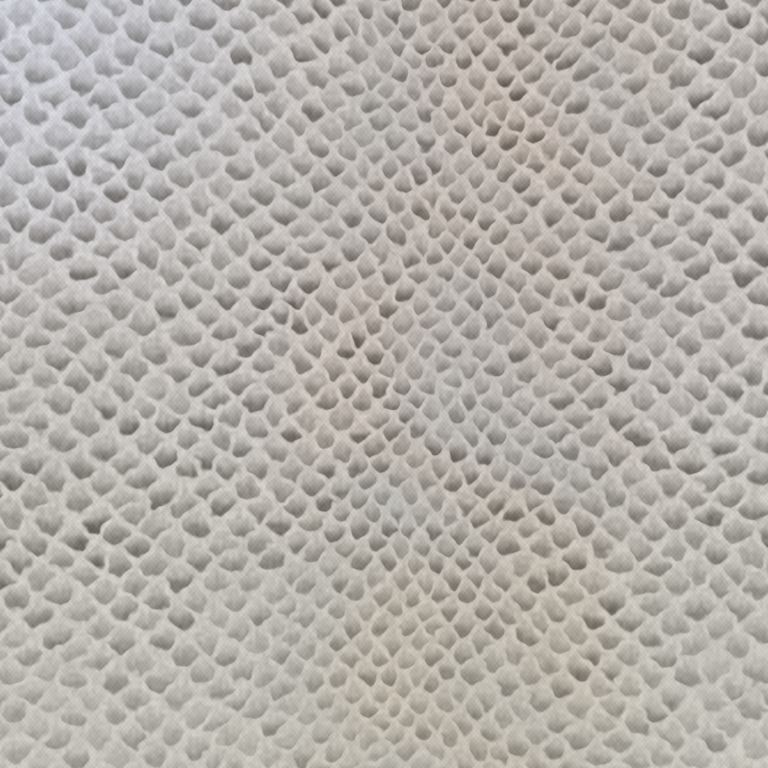
This texture is drawn by a three.js fragment shader. Its source:

```glsl
// Pale embossed snakeskin cloth: diamond scales that shrink toward a central spine.
varying vec2 vUv;

const vec3 RIDGE = vec3(0.805, 0.787, 0.772);
const vec3 SHADOW = vec3(0.395, 0.378, 0.355);
const vec3 COOL_TINT = vec3(0.97, 1.0, 1.06);
const vec3 WARM_TINT = vec3(1.025, 0.99, 0.965);
const vec3 OLIVE_TINT = vec3(0.985, 1.0, 0.975);

float hash(vec2 p) {
  return fract(sin(dot(p, vec2(127.1, 311.7))) * 4375.85);
}

vec2 hash2(vec2 p) {
  return vec2(hash(p), hash(p + 37.3));
}

float valueNoise(vec2 p) {
  vec2 i = floor(p);
  vec2 f = fract(p);
  f = f * f * (3.0 - 2.0 * f);
  return mix(mix(hash(i), hash(i + vec2(1.0, 0.0)), f.x),
             mix(hash(i + vec2(0.0, 1.0)), hash(i + 1.0), f.x), f.y);
}

// Broad soft blotches from layered sines, about -1 to 1.
float blotches(vec2 p) {
  float s = sin(p.x * 9.0 + 2.0 * sin(p.y * 7.0 + 1.0));
  s += sin(p.y * 13.0 + 2.0 * sin(p.x * 11.0 + 4.0));
  s += sin((p.x + p.y) * 21.0 + 1.5 * sin(p.y * 17.0));
  return s / 3.0;
}

// Columns crowd at the spine, rows spread toward the sides.
vec2 scaleSpace(vec2 uv, float spineX, float spineWidth) {
  float d = (uv.x - spineX) / spineWidth;
  float across = 17.0 * uv.x + 12.0 * spineWidth * atan(d);
  float rows = 19.0 + 5.0 / (1.0 + 0.35 * d * d);
  float along = rows * (uv.y - 0.5);
  vec2 wobble = 0.12 * vec2(sin(along * 1.3 + across * 0.7),
                           sin(across * 1.1 - along * 0.6));
  return vec2(across, along) + wobble;
}

// Jittered cells: xy = offset from nearest centre, z = edge distance, w = cell tone.
vec4 cells(vec2 p, float jitter) {
  vec2 base = floor(p);
  float near = 9.0;
  float next = 9.0;
  vec2 offset = vec2(0.0);
  float tone = 0.0;
  for (int j = -1; j <= 1; j++) {
    for (int i = -1; i <= 1; i++) {
      vec2 id = base + vec2(float(i), float(j));
      vec2 toPoint = p - id - 0.5 - jitter * (hash2(id) - 0.5);
      float d = length(toPoint);
      if (d < near) {
        next = near;
        near = d;
        offset = toPoint;
        tone = hash(id + 71.9);
      } else {
        next = min(next, d);
      }
    }
  }
  return vec4(offset, 0.5 * (next - near), tone);
}

// Depth of one scale: rounded dark foot, pointed top fading into the ridge.
float scaleDepth(vec4 cell) {
  float height = 0.5 * (cell.x + cell.y);
  float face = smoothstep(0.03, 0.17, cell.z);
  float foot = smoothstep(0.56, 0.40, length(cell.xy));
  float body = face * mix(foot, 1.0, smoothstep(-0.1, 0.15, height));
  float lowShade = smoothstep(0.24, -0.26, height);
  float strength = mix(0.4, 1.05, cell.w);
  return body * (0.13 + lowShade * strength * 0.72);
}

// Fine knit threads, broken up by grain.
float weave(vec2 uv) {
  float thread = sin(uv.x * 1050.0 + 2.0 * valueNoise(uv * 60.0))
               * sin(uv.y * 900.0 + 2.0 * valueNoise(uv * 50.0 + 9.0));
  float grain = valueNoise(uv * vec2(230.0, 190.0)) - 0.5;
  float fibre = valueNoise(uv * vec2(170.0, 60.0) + 20.0) - 0.5;
  return 0.016 * thread + 0.075 * grain + 0.045 * fibre;
}

void main() {
  vec2 uv = vUv;
  float spineX = 0.56 + 0.07 * (uv.y - 0.5);

  // Ragged scale outlines on a diagonal lattice
  vec2 ragged = vec2(valueNoise(uv * 95.0), valueNoise(uv * 95.0 + 31.0)) - 0.5;
  vec2 s = scaleSpace(uv, spineX, 0.15) + 0.16 * ragged;
  vec4 cell = cells(vec2(s.x + s.y, s.y - s.x), 0.36);

  // Relief softens toward the bottom and the upper left corner
  float corner = smoothstep(0.55, 0.0, distance(uv, vec2(0.0, 1.0)));
  float relief = mix(0.62, 1.0, smoothstep(0.0, 0.35, uv.y)) * (1.0 - 0.25 * corner);
  float wear = blotches(uv);
  float depth = scaleDepth(cell) * relief * (1.0 + 0.22 * wear);
  vec3 color = mix(RIDGE, SHADOW, clamp(depth, 0.0, 1.0));

  // Cloth grain, stains and broad light
  color += weave(uv) * mix(0.65, 1.0, relief);
  float stain = smoothstep(0.35, 0.05, abs(uv.x - spineX - 0.06));
  color *= mix(vec3(1.0), WARM_TINT, stain * (0.5 + 0.7 * wear));
  color *= mix(vec3(1.0), COOL_TINT, corner);
  color *= mix(OLIVE_TINT, vec3(1.0), smoothstep(0.1, 0.6, uv.y));
  color *= 0.985 + 0.05 * corner - 0.03 * stain + 0.012 * wear;
  gl_FragColor = vec4(clamp(color, 0.0, 1.0), 1.0);
}
```
